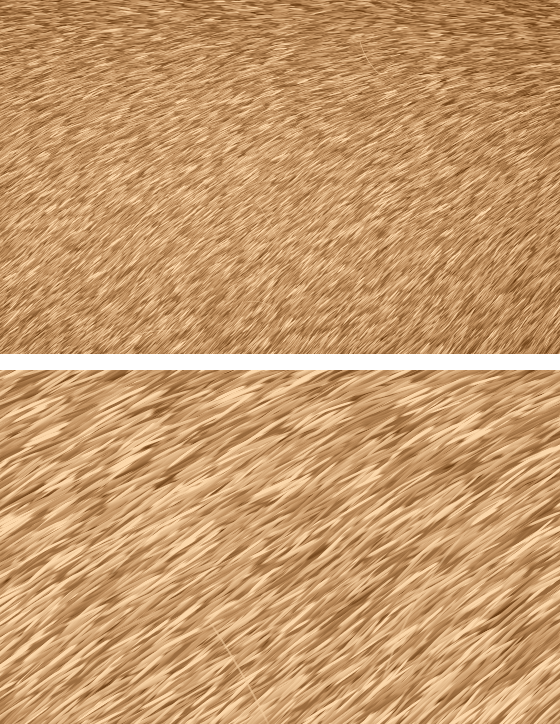
Top: the whole. Bottom: its middle third, enlarged.
Give the GLSL for this texture, as a Shadertoy shader.

```glsl
// Short tan animal fur: layered fine hairs combed along a curving flow field.
#define LAYERS 28
#define CELL 0.031
#define HALF_LENGTH 0.030
#define HALF_WIDTH 0.00125
#define ANGLE_JITTER 0.32
#define TONE_SPREAD 0.88
#define CLUMP_STRENGTH 0.42
#define DEPTH_SHADE 0.50
#define DARK_FUR vec3(0.47, 0.29, 0.12)
#define MID_FUR vec3(0.75, 0.56, 0.37)
#define LIGHT_FUR vec3(0.95, 0.80, 0.62)

const int STRAY_COUNT = 9;

vec3 hash3(vec2 p) {
    vec3 q = fract(p.xyx * vec3(0.1031, 0.1030, 0.0973));
    q += dot(q, q.yxz + 33.33);
    return fract((q.xxy + q.yzz) * q.zyx);
}

float gradientNoise(vec2 p) {
    vec2 i = floor(p), f = p - i;
    vec2 s = f * f * f * (f * (f * 6.0 - 15.0) + 10.0);
    vec2 e = vec2(0.0, 1.0);
    float a = dot(hash3(i).xy * 2.0 - 1.0, f);
    float b = dot(hash3(i + e.yx).xy * 2.0 - 1.0, f - e.yx);
    float c = dot(hash3(i + e.xy).xy * 2.0 - 1.0, f - e.xy);
    float d = dot(hash3(i + e.yy).xy * 2.0 - 1.0, f - e.yy);
    return mix(mix(a, b, s.x), mix(c, d, s.x), s.y);
}

// Express p in a frame whose x axis points along the angle
vec2 alongAngle(vec2 p, float angle) {
    float c = cos(angle), s = sin(angle);
    return vec2(c * p.x + s * p.y, c * p.y - s * p.x);
}

// Nearly level at the top, steepening towards the bottom
float flowAngle(vec2 uv, vec2 p) {
    float angle = 0.80 - 0.85 * uv.y * uv.y;
    angle += (uv.x - 0.5) * (0.25 - 0.5 * uv.y);
    return angle + 0.22 * gradientNoise(p * 4.0 + 7.0);
}

// Broad light, brightest left of the centre
float broadTone(vec2 uv) {
    vec2 q = uv - vec2(0.38, 0.42);
    return 0.66 - 0.40 * q.x * q.x - 0.66 * q.y * q.y;
}

vec3 furColor(float tone) {
    float t = clamp(tone, -0.15, 1.1) * 2.0;
    return t < 1.0 ? mix(DARK_FUR, MID_FUR, t) : mix(MID_FUR, LIGHT_FUR, t - 1.0);
}

// Paint one layer of hairs over the tone already there
float hairLayer(float tone, vec2 p, float angle, float broad, float layer, float pixel) {
    vec2 shift = hash3(vec2(layer, 91.0)).xy * CELL;
    vec2 home = floor((p + shift) / CELL);
    float depth = (layer + 0.5) / float(LAYERS) - 0.6;
    for (int n = 0; n < 9; n++) {
        vec2 id = home + vec2(n % 3 - 1, n / 3 - 1);
        vec3 place = hash3(id + layer * 37.0 + 200.0);
        vec2 center = (id + place.xy) * CELL - shift;
        vec2 h = alongAngle(p - center, angle + (place.z - 0.5) * ANGLE_JITTER);
        vec3 look = hash3(id + layer * 53.0 + 900.0);
        float s = h.x / (HALF_LENGTH * mix(0.6, 1.0, look.x));
        float width = HALF_WIDTH * mix(0.6, 1.4, look.y) * (1.0 - s * s * s * s);
        float cover = clamp((width - abs(h.y)) / pixel + 0.5, 0.0, 1.0);
        // Thin hairs stay faint and both ends fade out
        cover *= min(1.0, 2.0 * width / pixel) * (1.0 - smoothstep(0.55, 1.0, abs(s)));
        if (cover > 0.0) {
            vec2 clumpPoint = alongAngle(center, 0.55) * vec2(19.0, 52.0);
            float shade = broad + (look.z - 0.5) * TONE_SPREAD + depth * DEPTH_SHADE;
            shade += CLUMP_STRENGTH * gradientNoise(clumpPoint);
            shade += 0.08 * s + 0.10 * clamp(h.y / HALF_WIDTH, -1.0, 1.0);
            tone = mix(tone, shade, cover * 0.95);
        }
    }
    return tone;
}

// Thin, gently bent loose hairs
float strayHairs(vec2 p, float aspect, float pixel) {
    float cover = 0.0;
    for (int n = 0; n < STRAY_COUNT; n++) {
        vec3 place = hash3(vec2(n, 17.0));
        vec3 look = hash3(vec2(n, 63.0));
        vec2 h = alongAngle(p - place.xy * vec2(aspect, 1.0), place.z * 3.14);
        float s = h.x / mix(0.04, 0.11, look.x);
        float bend = (look.y - 0.5) * 0.03 * (1.0 - s * s);
        float line = clamp((0.0009 - abs(h.y - bend)) / pixel + 0.5, 0.0, 1.0);
        cover = max(cover, line * (1.0 - smoothstep(0.7, 1.0, abs(s))) * mix(0.4, 0.8, look.z));
    }
    return cover;
}

void mainImage(out vec4 fragColor, in vec2 fragCoord) {
    vec2 uv = fragCoord / iResolution.xy;
    vec2 p = fragCoord / iResolution.y;
    float pixel = 1.0 / iResolution.y;
    float angle = flowAngle(uv, p);
    float broad = broadTone(uv);

    // Dark undercoat, then hairs from deep to shallow
    float tone = broad - 0.40;
    for (int k = 0; k < LAYERS; k++) {
        tone = hairLayer(tone, p, angle, broad, float(k), pixel);
    }

    vec3 color = furColor(tone);
    color = mix(color, LIGHT_FUR, strayHairs(p, iResolution.x / iResolution.y, pixel));
    fragColor = vec4(color, 1.0);
}
```
